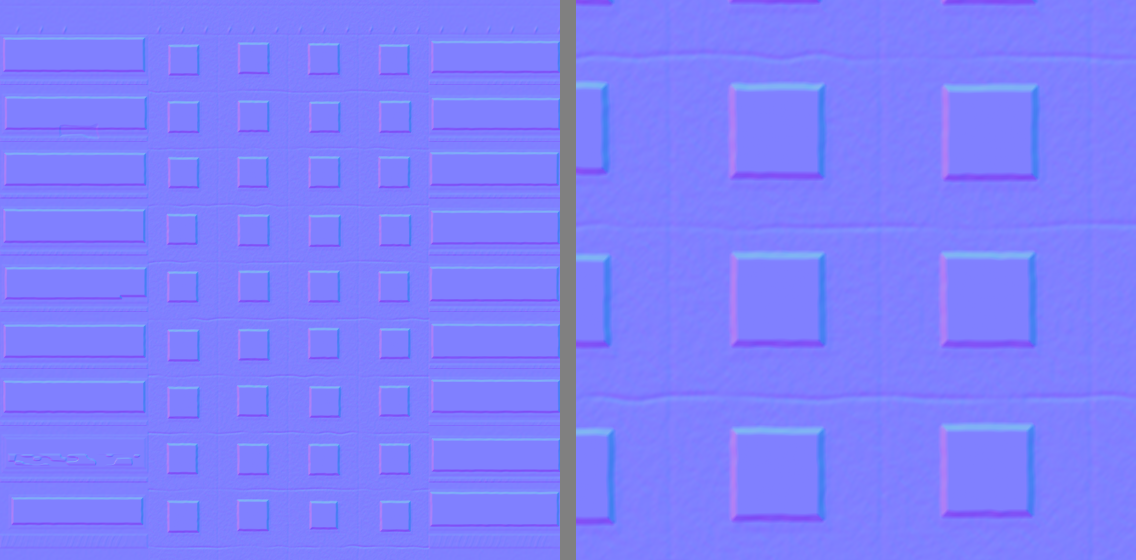
Left: the whole. Right: its middle third, enlarged.
Write a Shadertoy shader that draws this texture map.

```glsl
// Normal map of a worn facade: a 4 by 9 grid of raised squares between two columns of long bars.

float hash(vec2 p) {
    vec3 q = fract(p.xyx * 0.1031);
    q += dot(q, q.yzx + 33.33);
    return fract((q.x + q.y) * q.z);
}

float noise(vec2 p) {
    vec2 i = floor(p), f = fract(p);
    f = f * f * (3.0 - 2.0 * f);
    return mix(mix(hash(i), hash(i + vec2(1, 0)), f.x),
               mix(hash(i + vec2(0, 1)), hash(i + vec2(1, 1)), f.x), f.y);
}

vec2 jitter(vec2 cell) {
    return vec2(hash(cell + 3.7), hash(cell + 41.3)) - 0.5;
}

float box(vec2 p, vec2 size) {
    vec2 d = abs(p) - size;
    return length(max(d, 0.0)) + min(max(d.x, d.y), 0.0);
}

// Unit-slope ramp of the given width, centred on the outline
float bevel(float d, float width) {
    return width * clamp(0.5 - d / width, 0.0, 1.0);
}

float groove(float d, float width) {
    return -exp(-d * d / (width * width));
}

// Middle wall: raised squares, grain and cracked panel seams
float wallHeight(vec2 p) {
    vec2 cell = clamp(floor((p - vec2(202.6, 42)) / vec2(96.8, 78.3)), vec2(0), vec2(3, 8));
    vec2 q = p - vec2(251, 81) - cell * vec2(96.8, 78.3) - jitter(cell) * vec2(2.5, 3);
    float size = 19.6 + hash(cell + 9.0);
    if (cell == vec2(2, 8)) size = 18.0;
    float d = box(q, vec2(size)) + 0.7 * (noise(p * 0.2) - 0.5);
    float h = 0.42 * bevel(d, 3.0);
    h += 0.05 * bevel(box(q - vec2(1, 3), vec2(size + 2.0)), 3.0);

    float grain = 0.10 * noise(p * 0.32) + 0.06 * noise(p * 0.6 + 20.0);
    h += grain * smoothstep(-1.0, 3.0, d);

    float column = clamp(round((p.x - 203.0) / 96.3), 0.0, 4.0);
    float row = clamp(round((p.y - 126.0) / 78.0), 0.0, 8.0);
    float seamX = p.x - 203.0 - column * 96.3 + noise(vec2(p.y * 0.1, column)) - 0.5;
    float seamY = p.y - 126.0 - row * 78.0 + 3.0 * (noise(vec2(p.x * 0.06, row * 7.0)) - 0.5);
    float wear = smoothstep(0.15, 0.8, noise(vec2(p.x * 0.04, row * 5.0 + 2.0)));
    h += 0.10 * groove(seamX, 1.6) * step(48.0, p.y);
    h += (0.08 + (0.14 + 0.02 * row) * wear) * groove(seamY, 1.5);
    return h;
}

// Side columns: framed long bars above hatched strips
float sideHeight(vec2 p) {
    float right = step(396.0, p.x);
    float row = clamp(floor((p.y - 38.0) / 77.9), 0.0, 8.0);
    vec2 cell = vec2(right * 5.0 + 11.0, row);
    vec2 center = vec2(mix(103.0, 679.0, right), 77.0 + 77.9 * row) + jitter(cell) * vec2(3, 4);
    vec2 size = vec2(mix(96.0, 87.0, right), 20.5 + 2.0 * hash(cell + 6.0));
    bool left = right < 0.5;
    if (left && row == 8.0) { center.x = 106.0; size = vec2(89, 17.5); }

    vec2 q = p - center;
    float d = box(q, size) + 0.6 * (noise(p * 0.15) - 0.5);
    // Notched lower corner
    if (left && row == 4.0) d = max(d, -box(q - vec2(82, 22), vec2(20, 4.5)));
    float strength = 0.40;
    float h = 0.0;
    // Bar almost worn away, with ragged remains along its base
    if (left && row == 7.0) {
        strength = 0.09;
        float remains = smoothstep(0.46, 0.6, noise(p * vec2(0.08, 0.2)));
        h += 0.5 * remains * smoothstep(1.0, -3.0, box(q - vec2(0, 9), vec2(92, 8)));
    }
    // Chipped plaster below a bar
    if (left && row == 1.0) {
        float chip = box(q - vec2(4, 25), vec2(25, 7)) + 8.0 * (noise(p * 0.09) - 0.5);
        h -= 0.14 * bevel(chip, 3.0);
    }
    h += strength * bevel(d, 3.0);
    h += 0.07 * bevel(box(q - vec2(0, 1), size + vec2(4, 5)), 3.0);

    float strip = box(p - vec2(mix(101.0, 680.0, right), 119.0 + 77.9 * row), vec2(101, 9));
    float stroke = sin((p.x + 0.35 * p.y + 3.0 * noise(p * 0.07)) * 0.7);
    h += 0.09 * bevel(strip, 3.0);
    h += 0.11 * smoothstep(-0.2, 1.0, stroke) * noise(p * 0.05 + row) * smoothstep(1.0, -3.0, strip);
    h += 0.07 * noise(p * 0.25) * smoothstep(-1.0, 3.0, d);
    return h;
}

// Top band: ledge lines and a row of small drips
float bandHeight(vec2 p) {
    float h = 0.12 * groove(p.y - 48.0 + noise(vec2(p.x * 0.05, 1)), 1.6);
    h += 0.08 * groove(p.y - 8.0, 2.0);
    vec2 q = vec2(mod(p.x - 201.85, 32.3) - 16.15, p.y - 41.0);
    q.x += 0.3 * q.y;
    float present = 1.0 - step(105.0, p.x) * step(p.x, 203.0);
    return h + 0.45 * present * exp(-dot(q / vec2(1.8, 3.8), q / vec2(1.8, 3.8)));
}

float height(vec2 p) {
    float middle = smoothstep(202.0, 205.0, p.x) * smoothstep(590.0, 587.0, p.x);
    return mix(sideHeight(p), wallHeight(p), middle) + bandHeight(p);
}

void mainImage(out vec4 fragColor, in vec2 fragCoord) {
    // Canvas spans 768 units, with y running down
    vec2 p = vec2(fragCoord.x, iResolution.y - fragCoord.y) / iResolution.xy * 768.0;
    vec2 e = vec2(1, 0);
    vec2 slope = 0.5 * vec2(height(p + e.xy) - height(p - e.xy),
                            height(p + e.yx) - height(p - e.yx));
    slope.x *= slope.x < 0.0 ? 1.25 : 0.9;
    vec3 normal = normalize(vec3(slope, 1.0));
    fragColor = vec4(0.5 + 0.5 * normal, 1.0);
}
```
